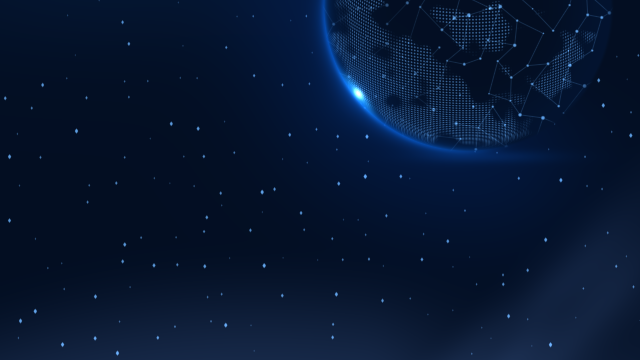
Reproduce this background procedurally as a Shadertoy shader.

```glsl
#define GLOBE_CENTER vec2(1.30, 0.98)
#define GLOBE_RADIUS 0.40
#define FLARE_DIR vec2(-0.785, -0.619)
#define DOT_STEP 0.023
#define NET_CELL 0.062
#define STAR_CELL 0.075
#define NIGHT vec3(0.010, 0.056, 0.135)
#define MIST vec3(0.085, 0.112, 0.160)
#define AZURE vec3(0.02, 0.36, 0.80)
#define ICE vec3(0.38, 0.60, 0.80)

vec2 hash2(vec2 p) {
    vec3 q = fract(p.xyx * vec3(0.1031, 0.1030, 0.0973));
    q += dot(q, q.yzx + 33.33);
    return fract((q.xx + q.yz) * q.zy);
}

float gradCorner(vec2 cell, vec2 offset, vec2 f) {
    return dot(hash2(cell + offset) * 2.0 - 1.0, f - offset);
}

float gradientNoise(vec2 p) {
    vec2 c = floor(p), f = fract(p);
    vec2 w = f * f * f * (f * (f * 6.0 - 15.0) + 10.0);
    float low = mix(gradCorner(c, vec2(0, 0), f), gradCorner(c, vec2(1, 0), f), w.x);
    float high = mix(gradCorner(c, vec2(0, 1), f), gradCorner(c, vec2(1, 1), f), w.x);
    return mix(low, high, w.y);
}

float bell(float x) { return exp(-x * x); }

float disc(float d, float radius, float soft) {
    return 1.0 - smoothstep(radius - soft, radius + soft, d);
}

float segmentDistance(vec2 p, vec2 a, vec2 b) {
    vec2 ab = b - a;
    return length(p - a - ab * clamp(dot(p - a, ab) / dot(ab, ab), 0.0, 1.0));
}

// Night sky with a low mist and a diagonal veil
vec3 sky(vec2 p) {
    vec3 col = NIGHT + vec3(0.008, 0.030, 0.060) * bell(length((p - vec2(0.3, 1.08)) / vec2(0.6, 0.22)));
    float lift = p.y + 0.22 * (p.x - 0.72) * (p.x - 0.72);
    col += MIST * (1.0 - smoothstep(-0.08, 0.34, lift)) * (1.0 - 0.4 * smoothstep(1.0, 1.3, p.x));
    vec2 v = p - vec2(1.30, 0.0);
    float across = dot(v, vec2(0.70, -0.71)), along = dot(v, vec2(0.71, 0.70));
    float wisp = gradientNoise(vec2(along * 3.0, across * 9.0));
    float veil = smoothstep(-0.12, 0.07, across) * (1.0 - 0.6 * smoothstep(0.08, 0.32, across));
    col += MIST * veil * (0.72 + 0.4 * wisp) * (1.0 - 0.6 * smoothstep(0.3, 0.75, along));
    return col;
}

// Soft, slightly tall stars, one at most per cell
float stars(vec2 p, float px) {
    vec2 cell = floor(p / STAR_CELL);
    vec2 spot = 0.15 + 0.7 * hash2(cell + 17.0);
    vec2 kind = hash2(cell + 71.0);
    vec2 d = abs(p - (cell + spot) * STAR_CELL) * vec2(1.2, 0.85);
    float size = mix(0.0016, 0.0052, kind.y * kind.y);
    float shape = disc(mix(length(d), d.x + d.y, 0.4), size, max(px, size * 0.5));
    return shape * step(kind.x, 0.6) * (0.3 + 0.65 * kind.y);
}

// Rows of dots on the sphere, kept where the land noise is high
float landDots(vec2 n, float px) {
    float z = sqrt(max(1.0 - dot(n, n), 0.0));
    vec3 s = vec3(n.x, n.y * 0.88 + z * 0.47, z * 0.88 - n.y * 0.47);
    float lat = asin(clamp(s.y, -1.0, 1.0)), lon = atan(s.x, s.z);
    float rowLat = (floor(lat / DOT_STEP) + 0.5) * DOT_STEP;
    float turn = 6.2832 * cos(rowLat);
    float count = max(floor(turn / DOT_STEP), 1.0);
    float column = fract(lon / 6.2832 * count) - 0.5;
    float d = length(vec2(column * turn / count, lat - rowLat));
    float soft = 0.7 * px / GLOBE_RADIUS / max(z, 0.35);
    float bias = dot(n, vec2(-0.35, -0.72)) - 0.32;
    float patches = gradientNoise(n * 3.4 + 5.0) + 0.5 * gradientNoise(n * 8.0 + 2.0);
    float land = smoothstep(-0.06, 0.12, patches + 0.5 * bias);
    return disc(d, DOT_STEP * 0.25, soft) * land;
}

// Jittered nodes linked to their four neighbours
vec2 netNode(vec2 cell) { return cell + 0.12 + 0.76 * hash2(cell + 40.0); }

float network(vec2 q, float px) {
    vec2 g = mat2(0.85, 0.53, -0.53, 0.85) * q / NET_CELL;
    vec2 cell = floor(g), node = netNode(cell), side = vec2(1, 0);
    float soft = px / NET_CELL, glow = 0.0;
    for (int i = 0; i < 4; i++) {
        float linked = step(hash2(cell * 2.0 + side + 9.0).x, 0.55);
        float d = segmentDistance(g, node, netNode(cell + side));
        glow = max(glow, linked * 0.30 * disc(d, 0.010, soft));
        side = vec2(-side.y, side.x);
    }
    float size = mix(0.025, 0.080, hash2(cell + 90.0).x);
    return max(glow, 0.9 * disc(length(g - node), size, soft));
}

void mainImage(out vec4 fragColor, in vec2 fragCoord) {
    float px = 1.0 / iResolution.y;
    vec2 p = fragCoord * px, q = p - GLOBE_CENTER;
    float r = length(q), rim = r - GLOBE_RADIUS;
    float inside = disc(r, GLOBE_RADIUS, 0.006);
    float facing = dot(q / max(r, 0.001), FLARE_DIR);
    float lit = smoothstep(0.25, 1.0, facing);

    // Sky, halo and stars behind the globe
    vec3 col = sky(p);
    col += vec3(0.002, 0.036, 0.105) * bell(max(rim, 0.0) / 0.25) * smoothstep(-0.5, 0.6, facing);
    col += ICE * stars(p, px) * (1.0 - inside);

    // Globe surface
    vec3 globe = NIGHT + vec3(0.0, 0.02, 0.05) * smoothstep(0.2, 0.4, r);
    globe += ICE * 0.55 * landDots(q / GLOBE_RADIUS, px) * (1.0 - smoothstep(0.375, 0.398, r));
    float netArea = smoothstep(-0.28, 0.0, q.x + 0.3 * q.y) * (1.0 - smoothstep(0.37, 0.40, r));
    globe += ICE * network(q, px) * mix(0.4, 1.0, netArea);
    col = mix(col, globe, inside);

    // Rim light, trailing streak and flare
    float falloff = rim < 0.0 ? 0.013 : 0.010 + 0.008 * lit;
    col += AZURE * lit * (0.50 * exp(-abs(rim) / falloff) + 0.12 * bell(rim / 0.008));
    col += AZURE * 0.14 * bell(length((p - vec2(1.36, 0.565)) / vec2(0.18, 0.018)));
    vec2 f = q - FLARE_DIR * GLOBE_RADIUS * 0.97;
    vec2 local = vec2(dot(f, FLARE_DIR), dot(f, vec2(-FLARE_DIR.y, FLARE_DIR.x)));
    col += vec3(0.12, 0.45, 0.60) * bell(length(local / vec2(0.012, 0.055)));
    col += vec3(0.9, 0.9, 0.8) * bell(length(local / vec2(0.009, 0.015)));
    col += AZURE * 0.22 * exp(-length(f) / 0.05);
    fragColor = vec4(clamp(col, 0.0, 1.0), 1.0);
}
```
